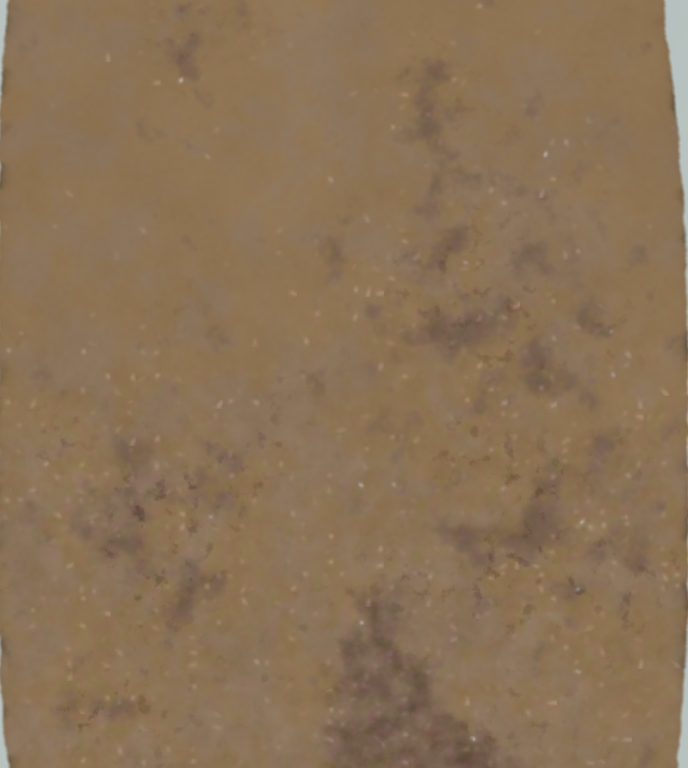
This texture is drawn by a Shadertoy shader. Its source:

```glsl
// A worn, tan clay slab with ragged side edges on a pale ground.
// Gradient noise gives the mottling; soft stains and clustered speckles are
// favoured inside a few worn zones, with a mound of dirt at the bottom.

vec2 hash2(vec2 p) {
    vec3 q = fract(vec3(p.xyx) * vec3(0.1031, 0.1030, 0.0973));
    q += dot(q, q.yzx + 33.33);
    return fract((q.xx + q.yz) * q.zy);
}

float gradientNoise(vec2 p) {
    vec2 i = floor(p), f = p - i;
    vec2 u = f * f * f * (f * (f * 6.0 - 15.0) + 10.0);
    vec2 e = vec2(0.0, 1.0);
    float a = dot(hash2(i) * 2.0 - 1.0, f);
    float b = dot(hash2(i + e.yx) * 2.0 - 1.0, f - e.yx);
    float c = dot(hash2(i + e.xy) * 2.0 - 1.0, f - e.xy);
    float d = dot(hash2(i + e.yy) * 2.0 - 1.0, f - e.yy);
    return mix(mix(a, b, u.x), mix(c, d, u.x), u.y);
}

float fbm(vec2 p) {
    float sum = 0.0, amp = 1.0;
    for (int i = 0; i < 4; i++) {
        sum += amp * gradientNoise(p);
        p = mat2(1.6, 1.2, -1.2, 1.6) * p + 17.3;
        amp *= 0.5;
    }
    return sum;
}

// Soft worn areas: centre, radius and strength
float wornZones(vec2 p) {
    vec4 zones[6] = vec4[6](
        vec4(0.27, 0.96, 0.08, 0.8), vec4(0.56, 0.87, 0.07, 0.8),
        vec4(0.63, 0.61, 0.18, 0.9), vec4(0.20, 0.32, 0.13, 0.9),
        vec4(0.72, 0.32, 0.17, 0.7), vec4(0.11, 0.08, 0.05, 1.0));
    float wear = 0.0;
    for (int i = 0; i < 6; i++) {
        vec2 d = (p - zones[i].xy) / zones[i].z;
        wear = max(wear, zones[i].w * exp(-dot(d, d)));
    }
    return wear;
}

// Small pale grains with uneven outlines, one candidate per grid cell
float grains(vec2 p, float scale, float size, float density) {
    vec2 cell = floor(p * scale);
    vec2 r = hash2(cell + 5.0), s = hash2(cell + 71.0);
    vec2 d = p - (cell + 0.25 + 0.5 * r) / scale;
    float angle = 6.283 * s.x;
    d = mat2(cos(angle), sin(angle), -sin(angle), cos(angle)) * d;
    d.x *= 0.45 + 0.5 * r.y;
    d += 0.4 * size * gradientNoise(p * 0.7 / size);
    float body = exp(-dot(d, d) / (size * size));
    return body * step(s.y, density) * (0.2 + 0.8 * r.x * r.x);
}

void mainImage(out vec4 fragColor, in vec2 fragCoord) {
    vec2 p = fragCoord / iResolution.y;
    float aspect = iResolution.x / iResolution.y;
    float pixel = 1.0 / iResolution.y;
    float lower = 1.0 - smoothstep(0.3, 0.75, p.y);
    float wear = wornZones(p);
    float rough = fbm(p * 34.0 + 9.0);
    float tint = gradientNoise(p * 52.0 + 80.0);

    // Clay body: warm tan with patches of greyer tan
    float drift = fbm(p * vec2(5.0, 3.5) + 2.0);
    float across = (p.x - 0.38) / 0.06;
    float streak = exp(-across * across) * smoothstep(0.5, 0.85, p.y);
    float patches = 0.5 * drift + 0.7 * fbm(p * 14.0 + 31.0) + 0.35 * rough;
    float grey = smoothstep(-0.15, 0.35, patches + 0.1 * lower + 0.25 * streak - 0.02);
    vec3 color = mix(vec3(0.556, 0.452, 0.323), vec3(0.543, 0.452, 0.358), grey);
    color += 0.012 * streak + 0.018 * fbm(p * 9.0 + 40.0);

    // Fine mottling, with faint purple and green tints
    float mottle = 0.2 + 0.65 * lower + 0.6 * wear;
    color += mottle * (0.036 * rough + tint * vec3(0.022, -0.012, 0.028));
    color += 0.008 * gradientNoise(p * 110.0);

    // Soft, broken stains
    float stainNoise = fbm(p * 15.0 + 23.0) + 0.4 * rough;
    float stain = smoothstep(-0.02, 0.7, stainNoise + 0.6 * wear + 0.08 * lower - 0.31);
    vec3 stainColor = vec3(0.425, 0.340, 0.285) + 0.05 * rough
                    + tint * vec3(0.03, 0.0, 0.035);
    color = mix(color, stainColor, 0.8 * stain);

    // Clustered dark speckles
    float cluster = smoothstep(-0.1, 0.4, fbm(p * 7.0 + 13.0) + 0.4 * wear);
    float speckle = smoothstep(0.12, 0.55, fbm(p * 46.0 + 3.0));
    color -= speckle * cluster * (0.1 + 0.5 * lower + 0.5 * wear)
           * vec3(0.085, 0.09, 0.065);

    // Dirt mound, spreading right towards the bottom
    vec2 q = p + 0.03 * vec2(fbm(p * 24.0), fbm(p * 24.0 + 50.0));
    float rightSide = 0.57 - 0.04 * smoothstep(0.1, 0.17, q.y)
                    + 0.13 * (1.0 - smoothstep(0.0, 0.09, q.y));
    float leftSide = 0.42 + 0.04 * smoothstep(0.11, 0.2, q.y);
    float moundDist = max(max(leftSide - q.x, q.x - rightSide), q.y - 0.225);
    float mound = 1.0 - smoothstep(-0.025, 0.012, moundDist);
    float cover = 0.72 + 0.45 * fbm(p * 19.0 + 90.0) - 0.2 * rough;
    vec3 dirt = vec3(0.43, 0.345, 0.29) + 0.09 * rough
              + tint * vec3(0.05, 0.0, 0.06);
    color = mix(color, dirt, mound * clamp(cover, 0.15, 1.0));

    // Faint fine grains and a few brighter chips
    float worn = max(wear, mound);
    float dust = grains(p, 62.0, 0.0032, 0.02 + 0.15 * lower + 0.25 * worn);
    color += dust * vec3(0.10, 0.09, 0.11);
    float chip = grains(p + 0.37, 21.0, 0.0027, 0.01 + 0.05 * lower + 0.1 * worn);
    color = mix(color, vec3(0.74, 0.73, 0.74), 0.85 * chip);

    // Bowed, nicked sides with a darker rim
    float v = p.y * 2.0 - 1.0;
    float leftEdge = 0.014 * pow(abs(v), 5.0) - 0.003;
    float rightInset = mix(0.045, 0.034, p.y) * pow(abs(v + 0.2) / 1.2, 2.7) - 0.001;
    float inside = min(p.x - leftEdge, aspect - rightInset - p.x);
    inside += 0.005 * fbm(vec2(p.y * 30.0, floor(p.x * 2.0) * 7.0 + 0.4));
    float rim = exp(-max(inside, 0.0) / 0.006);
    float nick = smoothstep(0.0, 0.45, fbm(p * 15.0 + 61.0));
    color *= 1.0 - rim * (0.05 + 0.32 * nick);
    vec3 ground = vec3(0.72, 0.76, 0.75) + 0.015 * drift;
    color = mix(ground, color, smoothstep(-0.002 - pixel, 0.002 + pixel, inside));

    fragColor = vec4(color, 1.0);
}
```
